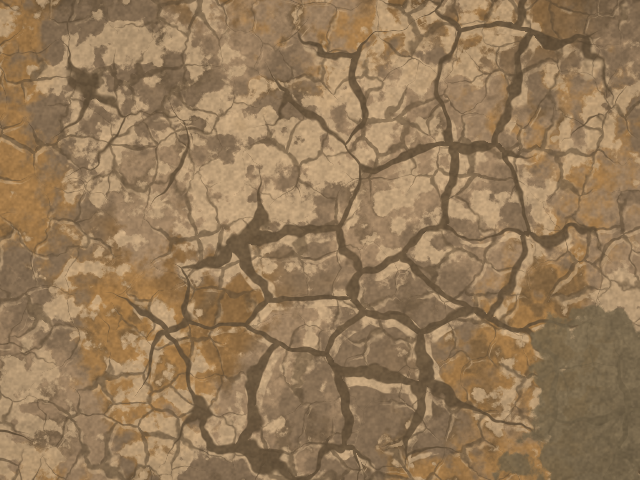
Write a Shadertoy shader that draws this texture.

```glsl
// Weathered sandstone: mottled brown and ochre rock with broken, branching dark
// veins, pale sand lying beside them and a grey crust in the lower right corner.
// Veins are warped cell borders; mottling, relief and grain are layered noise.

const vec3 PALE_SAND  = vec3(0.76, 0.64, 0.49);
const vec3 TAN_ROCK   = vec3(0.61, 0.50, 0.38);
const vec3 OCHRE      = vec3(0.65, 0.48, 0.28);
const vec3 BROWN      = vec3(0.53, 0.40, 0.25);
const vec3 GREY_BROWN = vec3(0.51, 0.42, 0.32);
const vec3 DARK_VEIN  = vec3(0.37, 0.30, 0.215);
const vec3 GREY_CRUST = vec3(0.45, 0.39, 0.29);

// Lengths are fractions of the canvas height.
const float VEIN_CELLS  = 5.5;
const float VEIN_WIDTH  = 0.0085;
const float CURL_CELLS  = 13.0;
const float CURL_WIDTH  = 0.0042;
const float EDGE_SOFT   = 0.0025;
const vec2  SAND_SHIFT  = vec2(0.007, -0.012);
const vec2  LIGHT_STEP  = vec2(-0.0026, 0.0032);
const float RELIEF_GAIN = 1.25;
const float GRAIN_GAIN  = 0.20;

float hash(vec2 p) {
    vec3 q = fract(vec3(p.xyx) * 0.1031);
    q += dot(q, q.yzx + 33.33);
    return fract((q.x + q.y) * q.z);
}

float noise(vec2 p) {
    vec2 i = floor(p), f = fract(p);
    f = f * f * (3.0 - 2.0 * f);
    return mix(mix(hash(i), hash(i + vec2(1, 0)), f.x),
               mix(hash(i + vec2(0, 1)), hash(i + vec2(1, 1)), f.x), f.y);
}

float layered(vec2 p) {
    float sum = 0.0, amp = 0.5;
    for (int i = 0; i < 5; i++) {
        sum += amp * noise(p);
        p = mat2(1.6, 1.2, -1.2, 1.6) * p + 17.3;
        amp *= 0.5;
    }
    return sum;
}

// Distance to the border between the two nearest cell centres.
float cellBorder(vec2 p) {
    vec2 cell = floor(p), nearest = vec2(8), second = vec2(8);
    for (int y = -1; y <= 1; y++)
    for (int x = -1; x <= 1; x++) {
        vec2 c = cell + vec2(x, y);
        vec2 r = c + 0.1 + 0.8 * vec2(hash(c), hash(c + 51.7)) - p;
        if (dot(r, r) < dot(nearest, nearest)) {
            second = nearest;
            nearest = r;
        } else if (dot(r, r) < dot(second, second)) {
            second = r;
        }
    }
    return dot(0.5 * (nearest + second), normalize(second - nearest));
}

// Winding veins whose width swells, shrinks and breaks off.
float veins(vec2 p, float cells, float width, float reach) {
    vec2 s = p * cells;
    vec2 warp = vec2(layered(s * 0.8), layered(s * 0.8 + 37.0)) - 0.5;
    float border = cellBorder(s + 1.3 * warp) / cells;
    float swell = 2.5 * noise(s * 1.1 + 5.0) - 1.5 + reach;
    return 1.0 - smoothstep(-EDGE_SOFT, EDGE_SOFT, border - width * swell);
}

float relief(vec2 p) {
    return 0.5 * layered(p * 13.0) + 0.16 * layered(p * 48.0);
}

void mainImage(out vec4 fragColor, in vec2 fragCoord) {
    vec2 p = fragCoord / iResolution.y;
    float ragged = layered(p * 34.0) - 0.48;
    float grain = 0.6 * noise(p * 190.0) + 0.4 * noise(p * 95.0 + 9.0) - 0.5;

    // Mottled rock
    vec3 col = mix(BROWN, GREY_BROWN, smoothstep(0.40, 0.58, layered(p * 2.6)));
    float tan_ = layered(p * 6.5 + 11.0) + 0.5 * ragged;
    col = mix(col, TAN_ROCK, smoothstep(0.40, 0.56, tan_));
    float rust = layered(p * 3.4 + 23.0) + 0.4 * ragged;
    col = mix(col, OCHRE, 0.85 * smoothstep(0.48, 0.64, rust));
    float stain = layered(p * 8.0 + 41.0) + 0.6 * ragged;
    col = mix(col, DARK_VEIN, 0.55 * smoothstep(0.55, 0.72, stain));

    // Veins are strongest around the middle and right
    float reach = 1.0 - smoothstep(0.3, 0.85, length(p - vec2(0.82, 0.5)));
    float vein = veins(p, VEIN_CELLS, VEIN_WIDTH, reach);
    float curl = veins(p, CURL_CELLS, CURL_WIDTH, 0.75);

    // Sand in hollows and along the lower side of the veins
    float hollow = layered(p * 5.5 + 67.0) + 0.9 * ragged + 0.03 * reach;
    float sand = 0.85 * smoothstep(0.55, 0.66, hollow);
    float drift = veins(p - SAND_SHIFT, VEIN_CELLS, VEIN_WIDTH * 1.7, reach);
    float curlDrift = veins(p - 0.5 * SAND_SHIFT, CURL_CELLS, CURL_WIDTH * 1.5, 0.75);
    float patchy = smoothstep(-0.16, 0.06, ragged);
    sand = max(sand, max(0.9 * drift, 0.6 * curlDrift) * patchy);
    col = mix(col, PALE_SAND, sand);
    col = mix(col, DARK_VEIN, 0.6 * curl);
    col = mix(col, DARK_VEIN, 0.88 * vein);

    // Grey crust in the corner
    float crust = length((p - vec2(1.29, 0.07)) * vec2(1.0, 0.9));
    crust += 0.35 * (layered(p * 7.0 + 3.0) - 0.48) + 0.15 * ragged;
    col = mix(col, GREY_CRUST, 0.85 * (1.0 - smoothstep(0.19, 0.22, crust)));

    // Slanting light, fine grain and slightly darker corners
    float slope = relief(p) - relief(p + LIGHT_STEP);
    col *= 1.0 + RELIEF_GAIN * slope + GRAIN_GAIN * grain;
    vec2 centred = fragCoord / iResolution.xy - 0.5;
    col *= 1.04 - 0.22 * dot(centred, centred);
    fragColor = vec4(clamp(col, 0.0, 1.0), 1.0);
}
```
